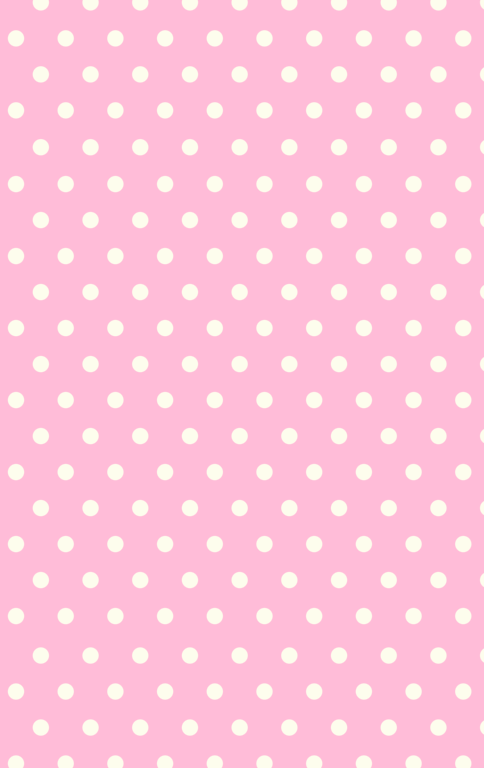
Reproduce this pattern procedurally as a WebGL 2 fragment shader.

```glsl
#version 300 es
precision highp float;
// Cream polka dots on a pink ground, set in staggered rows.
// Each point is folded into its nearest dot cell; a few rows sit slightly
// lower than an even spacing would place them, as at the joins of a print.

uniform vec2 u_resolution;
out vec4 fragColor;

const vec3 PINK = vec3(1.0, 0.737, 0.847);
const vec3 CREAM = vec3(0.994, 0.993, 0.930);

// Lengths are fractions of the canvas height
const vec2 SPACING = vec2(0.06471, 0.046875);
const vec2 FIRST_DOT = vec2(0.0532, 0.0031);
const float DOT_RADIUS = 0.0106;
const float EDGE_SOFTNESS = 0.0011;

// Downward drift of a row, gathered at the two uneven joins
float rowDrift(float row) {
    float upperJoin = 0.0011 * (step(3.5, row) + step(4.5, row));
    float lowerJoin = 0.0045 * step(17.5, row);
    return upperJoin + lowerJoin;
}

// Offset from the nearest dot centre in the staggered grid
vec2 nearestDotOffset(vec2 point, vec2 origin, vec2 spacing) {
    vec2 local = point - origin;
    float row = floor(local.y / spacing.y + 0.5);
    local.y -= row * spacing.y + rowDrift(row);
    local.x += 0.5 * spacing.x * mod(row, 2.0);
    local.x -= spacing.x * floor(local.x / spacing.x + 0.5);
    return local;
}

// Coverage of a disc with a smooth edge
float discMask(vec2 offset, float radius, float softness) {
    return 1.0 - smoothstep(radius - softness, radius + softness, length(offset));
}

void main() {
    // Height-based units, measured down from the upper left
    vec2 point = gl_FragCoord.xy / u_resolution.y;
    point.y = 1.0 - point.y;

    float softness = max(EDGE_SOFTNESS, 0.75 / u_resolution.y);
    vec2 offset = nearestDotOffset(point, FIRST_DOT, SPACING);
    float dot_mask = discMask(offset, DOT_RADIUS, softness);

    fragColor = vec4(mix(PINK, CREAM, dot_mask), 1.0);
}
```
